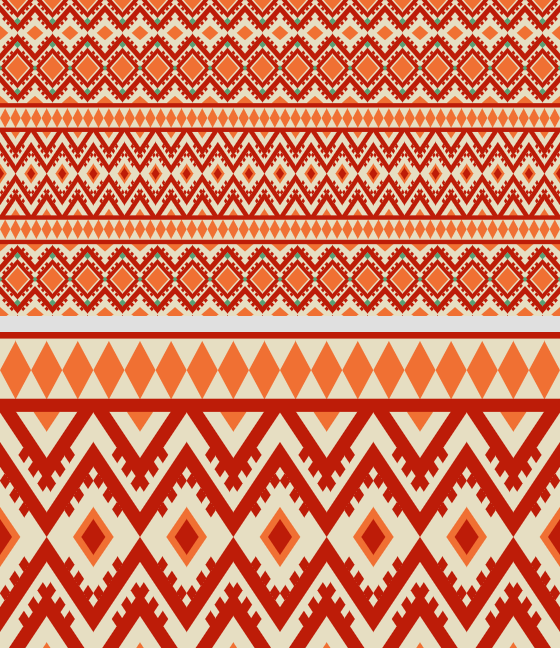
Top, the full canvas; bottom, a detail of the centre.
Reproduce this pattern procedurally as a WebGL 1 fragment shader.

```glsl
precision highp float;

uniform vec2 u_resolution;

const vec3 RED = vec3(0.74, 0.11, 0.03);
const vec3 CREAM = vec3(0.90, 0.87, 0.76);
const vec3 ORANGE = vec3(0.94, 0.44, 0.20);
const vec3 GREEN = vec3(0.35, 0.63, 0.46);

// The canvas always spans this many cloth units.
const vec2 CLOTH_SIZE = vec2(768.0, 432.0);
const float MIRROR_Y = 194.6;
const float CENTER_EDGE = 57.0;
const float OUTER_EDGE = 96.4;

vec3 paint(vec3 base, vec3 ink, float dist, float px) {
  return mix(base, ink, clamp(0.5 - dist / px, 0.0, 1.0));
}

// Distance from the middle of the nearest repeat.
float mirrorRepeat(float x, float center, float period) {
  return abs(mod(x - center + 0.5 * period, period) - 0.5 * period);
}

float rhombus(vec2 p, vec2 radius) {
  vec2 q = abs(p) / radius;
  return (q.x + q.y - 1.0) * radius.x * radius.y / length(radius);
}

float stripe(float x, float low, float high) {
  return abs(x - 0.5 * (low + high)) - 0.5 * (high - low);
}

// Slanted band: low and high are its heights at p.x = 0.
float chevron(vec2 p, float slope, float low, float high) {
  return stripe(p.y + slope * p.x, low, high) / length(vec2(slope, 1.0));
}

// Three stitches standing on the side of a slanted band.
float stitches(vec2 p, float slope, float low, float high, float middle, float pitch) {
  float along = p.y - slope * p.x - middle;
  along -= pitch * clamp(floor(along / pitch + 0.5), -1.0, 1.0);
  float box = max(stripe(p.y + slope * p.x, low, high), abs(along) - 0.29 * pitch);
  return box / length(vec2(slope, 1.0));
}

// Wide bands: framed diamonds between stitched zigzags.
vec3 diamondBand(float x, float height, float px) {
  const float SLOPE = 1.125;
  vec2 p = vec2(mirrorRepeat(x, 24.0, 48.0), mirrorRepeat(height, 144.4, 96.0));
  vec2 side = p - vec2(24.0, 0.0);
  vec2 corner = p - vec2(24.0, 48.0);

  vec3 color = paint(CREAM, ORANGE, rhombus(corner, vec2(11.5, 10.0)), px);
  float weave = min(chevron(p, SLOPE, 19.7, 27.7), chevron(p, SLOPE, 36.3, 46.7));
  weave = min(weave, stitches(p, SLOPE, 27.0, 32.6, 0.0, 11.5));
  weave = min(weave, stitches(p, SLOPE, 46.0, 52.4, 20.0, 11.5));
  color = paint(color, RED, weave, px);

  color = paint(color, ORANGE, rhombus(p, vec2(14.8, 16.6)), px);
  color = paint(color, GREEN, rhombus(p - vec2(0.0, 32.0), vec2(4.7)), px);
  return paint(color, GREEN, rhombus(side, vec2(3.3, 3.8)), px);
}

// Central band: tall nested zigzags around small diamonds.
vec3 zigzagBand(float x, float height, float px) {
  const float SLOPE = 1.5;
  vec2 p = vec2(mirrorRepeat(x, 0.0, CLOTH_SIZE.x / 18.0), height);
  vec2 notch = p - vec2(CLOTH_SIZE.x / 36.0, CENTER_EDGE);

  vec3 color = paint(CREAM, ORANGE, rhombus(notch, vec2(6.0, 9.0)), px);
  float weave = min(chevron(p, SLOPE, 32.0, 43.3), chevron(p, SLOPE, 56.7, 68.0));
  weave = min(weave, stitches(p, SLOPE, 25.5, 32.5, 9.0, 13.0));
  weave = min(weave, stitches(p, SLOPE, 50.0, 57.5, 8.0, 13.0));
  color = paint(color, RED, weave, px);

  color = paint(color, ORANGE, rhombus(p, vec2(9.3, 13.7)), px);
  return paint(color, RED, rhombus(p, vec2(5.5, 8.2)), px);
}

// Narrow bands: a row of slim lozenges.
vec3 lozengeBand(float x, float height, float px) {
  float pitch = CLOTH_SIZE.x / 54.0;
  vec2 p = vec2(mirrorRepeat(x, 0.5 * pitch, pitch), height - 76.0);
  return paint(CREAM, ORANGE, rhombus(p, vec2(7.1, 13.3)), px);
}

void main() {
  vec2 pixel = CLOTH_SIZE / u_resolution;
  vec2 cloth = gl_FragCoord.xy * pixel;
  float px = max(pixel.x, pixel.y);
  float height = abs(cloth.y - MIRROR_Y);

  vec3 color;
  if (height < CENTER_EDGE + 3.0) {
    color = zigzagBand(cloth.x, height, px);
  } else if (height < OUTER_EDGE - 3.0) {
    color = lozengeBand(cloth.x, height, px);
  } else {
    color = diamondBand(cloth.x, height, px);
  }

  // Border lines
  float border = min(stripe(height, CENTER_EDGE, 63.0), stripe(height, 90.4, OUTER_EDGE));
  color = paint(color, RED, border, px);
  gl_FragColor = vec4(color, 1.0);
}
```
